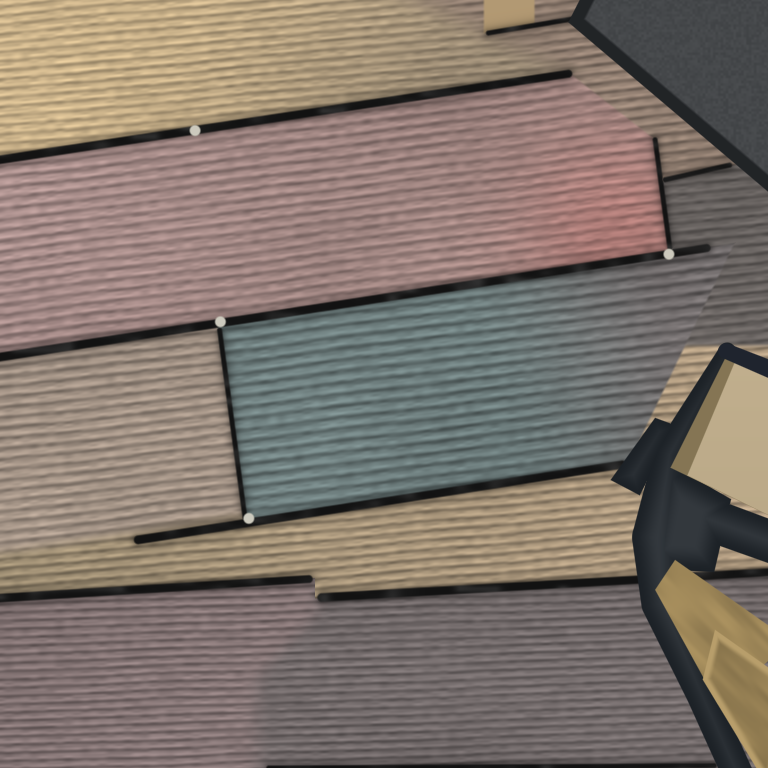
Give the GLSL for this texture, as a Shadertoy shader.

```glsl
// Weathered ribbed deck boards with dark gaps, a slate table corner and a wooden chair.
float hash(vec2 p) {
    p = fract(p * vec2(0.1031, 0.1137));
    p += dot(p, p.yx + 33.33);
    return fract((p.x + p.y) * p.x * 7.3);
}

float noise(vec2 p) {
    vec2 i = floor(p), f = fract(p);
    f = f * f * (3.0 - 2.0 * f);
    return mix(mix(hash(i), hash(i + vec2(1, 0)), f.x),
               mix(hash(i + vec2(0, 1)), hash(i + 1.0), f.x), f.y);
}

// Positive to the right of the line from l.xy to l.zw
float side(vec2 p, vec4 l) {
    vec2 e = normalize(l.zw - l.xy);
    return dot(p - l.xy, vec2(e.y, -e.x));
}

// Convex quad, corners counterclockwise
float quad(vec2 p, vec4 ab, vec4 cd) {
    return max(max(side(p, ab), side(p, vec4(ab.zw, cd.xy))),
               max(side(p, cd), side(p, vec4(cd.zw, ab.xy))));
}

// Line with a radius that changes from ra to rb
float strip(vec2 p, vec4 l, float ra, float rb) {
    vec2 e = l.zw - l.xy;
    float h = clamp(dot(p - l.xy, e) / dot(e, e), 0.0, 1.0);
    return length(p - l.xy - e * h) - mix(ra, rb, h);
}

void paint(inout vec3 col, vec3 tone, float d, float soft) {
    col = mix(tone, col, smoothstep(-soft, soft, d));
}

// Ribbed board: rounded grooves, streaky grain and broad stains
vec3 board(vec2 p, vec3 tone, float slope, float pitch, float depth) {
    float across = p.y - slope * p.x;
    float t = 6.2832 * (across / pitch + 0.25 * noise(p * 9.0));
    float rib = sin(t) + 0.25 * sin(2.0 * t + 0.6);
    float grain = noise(vec2(p.x * 90.0, across * 330.0)) - 0.5;
    float stain = noise(p * vec2(5, 9) + 4.0) - 0.5;
    return tone * (1.0 + depth * rib * (0.75 + 0.5 * noise(p * 23.0)) + 0.16 * grain + 0.09 * stain);
}

void mainImage(out vec4 fragColor, in vec2 fragCoord) {
    vec2 p = fragCoord / iResolution.xy;
    float px = 0.8 / iResolution.y;

    // Heights above the seams that divide the rows
    float row1 = p.y - 0.792 - 0.152 * p.x;
    float row2 = p.y - 0.535 - 0.155 * p.x;
    float row3 = p.y - 0.270 - 0.155 * p.x;
    float row4 = p.y - (p.x < 0.41 ? 0.221 + 0.064 * p.x : 0.197 + 0.058 * p.x);

    // Bottom row, mauve fading to grey
    float joint = p.x - 0.335 - 0.08 * smoothstep(0.1, 0.22, p.y);
    vec3 tone = mix(vec3(0.50, 0.44, 0.44), vec3(0.43, 0.40, 0.40), smoothstep(-0.02, 0.02, joint));
    vec3 col = board(p, tone, 0.035, 0.0108, 0.15);

    // Sandy band, then the beige board above it
    tone = mix(vec3(0.59, 0.53, 0.43), vec3(0.66, 0.58, 0.48), p.x);
    paint(col, board(p, tone, 0.09, 0.0125, 0.16), -row4, px);
    paint(col, board(p, vec3(0.61, 0.55, 0.50), 0.115, 0.0135, 0.14), max(0.01 - row3, p.x - 0.32), 0.012);

    // Worn boards on the right
    paint(col, board(p, vec3(0.40, 0.38, 0.37), 0.1, 0.0125, 0.13), max(0.85 - p.x, 0.55 - p.y), 0.004);
    paint(col, board(p, vec3(0.54, 0.47, 0.42), 0.12, 0.0125, 0.15), 0.57 + 0.225 * p.x - p.y, px * 2.0);

    // Blue grey board
    tone = mix(vec3(0.41, 0.47, 0.47), vec3(0.43, 0.41, 0.41), smoothstep(0.62, 0.92, p.x + 0.3 * p.y - 0.15));
    float ends = max(side(p, vec4(0.284, 0.57, 0.319, 0.326)), side(p, vec4(0.815, 0.39, 0.945, 0.66)));
    paint(col, board(p, tone, 0.125, 0.015, 0.17), max(ends, max(row2, -row3)), px * 2.0);

    // Pink board with a redder patch
    vec2 patchAt = p - vec2(0.81, 0.69);
    tone = mix(vec3(0.63, 0.53, 0.52), vec3(0.57, 0.47, 0.45), p.x);
    tone.r += 0.1 * exp(-60.0 * dot(patchAt, patchAt));
    ends = max(side(p, vec4(0.872, 0.675, 0.853, 0.818)), side(p, vec4(0.853, 0.818, 0.745, 0.902)));
    paint(col, board(p, tone, 0.125, 0.0138, 0.13), max(ends, max(row1, -row2)), px * 2.0);

    // Yellowed top board
    tone = mix(vec3(0.75, 0.66, 0.51), vec3(0.59, 0.53, 0.45), smoothstep(0.1, 0.75, p.x + 0.36 - 0.4 * p.y));
    vec3 top = col;
    paint(top, board(p, tone, 0.09, 0.012, 0.12), side(p, vec4(0.742, 0.905, 0.634, 0.957)), 0.025);
    paint(col, top, -row1, px);
    paint(col, vec3(0.70, 0.60, 0.45), max(abs(p.x - 0.663) - 0.033, 0.85 + 0.17 * p.x - p.y), px * 2.0);

    // Dark gaps, the first five wide and the rest narrow
    vec4 gaps[10] = vec4[10](
        vec4(-0.02, 0.789, 0.74, 0.904), vec4(-0.02, 0.532, 0.92, 0.677), vec4(0.18, 0.297, 0.81, 0.395),
        vec4(-0.02, 0.22, 0.402, 0.246), vec4(0.419, 0.222, 1.02, 0.256), vec4(0.286, 0.57, 0.319, 0.326),
        vec4(0.853, 0.818, 0.872, 0.678), vec4(0.636, 0.957, 0.755, 0.977), vec4(0.866, 0.766, 0.95, 0.785),
        vec4(0.35, 0, 0.93, 0.003));
    float gap = 1.0;
    for (int i = 0; i < 10; i++) gap = min(gap, strip(p, gaps[i], i < 5 ? 0.0055 : 0.003, i < 5 ? 0.005 : 0.003));
    col *= 1.0 - 0.35 * exp(-max(gap, 0.0) * 230.0);
    paint(col, vec3(0.07) + 0.12 * pow(noise(p * vec2(45, 90)), 3.0), gap, px * 1.5);

    // Screw heads
    float screw = min(min(length(p - vec2(0.254, 0.83)), length(p - vec2(0.287, 0.581))),
                      min(length(p - vec2(0.324, 0.325)), length(p - vec2(0.871, 0.669)))) - 0.007;
    paint(col, vec3(0.8, 0.79, 0.74), screw, px * 1.5);

    // Slate table corner with a bevelled rim
    float slate = quad(p, vec4(0.74, 0.971, 1.05, 0.708), vec4(1.05, 1.03, 0.77, 1.03));
    paint(col, vec3(0.13, 0.14, 0.15), slate, px);
    paint(col, vec3(0.25, 0.26, 0.27) + 0.04 * noise(p * 300.0), slate + 0.017, px * 2.0);

    // Chair frame: bent rail, web, cross bar and foot
    vec3 rail[6] = vec3[6](vec3(0.947, 0.543, 0.011), vec3(0.872, 0.408, 0.021), vec3(0.856, 0.3, 0.033),
        vec3(0.862, 0.215, 0.027), vec3(0.914, 0.095, 0.02), vec3(0.966, -0.02, 0.02));
    float frame = quad(p, vec4(0.835, 0.26, 0.93, 0.255), vec4(0.952, 0.35, 0.865, 0.4));
    for (int i = 0; i < 5; i++)
        frame = min(frame, strip(p, vec4(rail[i].xy, rail[i + 1].xy), rail[i].z, rail[i + 1].z));
    frame = min(frame, strip(p, vec4(0.92, 0.325, 1.03, 0.285), 0.028, 0.027));
    frame = min(frame, quad(p, vec4(0.795, 0.375, 0.833, 0.355), vec4(0.88, 0.446, 0.853, 0.456)));
    paint(col, mix(vec3(0.11, 0.13, 0.15), vec3(0.2, 0.22, 0.24), smoothstep(0.0, 0.035, -frame)), frame, px);

    // Cream seat panel with a tan side and a dark rim
    vec4 back = vec4(1.03, 0.315, 1.03, 0.495);
    paint(col, vec3(0.52, 0.46, 0.33), quad(p, vec4(0.873, 0.391, back.xy), vec4(back.zw, 0.945, 0.535)), px);
    paint(col, vec3(0.7, 0.63, 0.5) + 0.1 * p.y, quad(p, vec4(0.895, 0.381, back.xy), vec4(back.zw, 0.957, 0.529)), px);
    paint(col, vec3(0.12, 0.14, 0.18), strip(p, vec4(0.945, 0.543, 1.03, 0.508), 0.01, 0.012), px);

    // Wooden slats, the nearer one with a light edge
    vec3 wood = vec3(0.61, 0.52, 0.34) * (0.9 + 0.2 * noise(vec2(p.x + p.y, p.x - p.y) * vec2(90, 12)));
    paint(col, wood, quad(p, vec4(0.853, 0.232, 0.935, 0.083), vec4(1.03, 0.165, 0.879, 0.271)), px);
    float slat = quad(p, vec4(0.915, 0.115, 1.003, -0.03), vec4(1.03, 0.11, 0.931, 0.18));
    paint(col, mix(wood * 0.93, vec3(0.72, 0.62, 0.42), smoothstep(-0.012, -0.004, slat)), slat, px);

    fragColor = vec4(clamp(col, 0.0, 1.0), 1.0);
}
```
